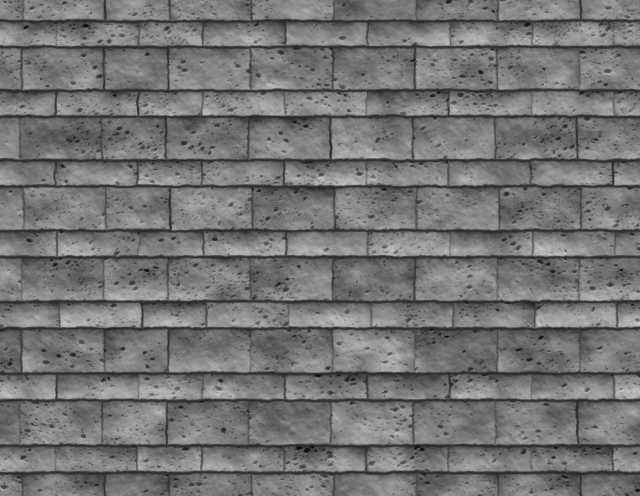
This texture is drawn by a Shadertoy shader. Its source:

```glsl
const float ASPECT = 396.0 / 512.0;   // canvas height over width
const float PAIRS = 7.0;              // each pair is one short and one tall course
const float FIRST_LEDGE = 0.305;      // tall part cut off by the top edge, in pairs
const float SHORT_SHARE = 0.373;      // short course height, in pairs
const float COURSE_DRIFT = 0.05;
const float BRICKS = 8.0;
const float BRICK_WIDTH = 0.1285;     // the last brick takes the narrower remainder
const float TALL_START = 0.263;
const float SHORT_START = 0.319;
const float JOINT_JITTER = 0.008;
const float BED_HALF = 0.0030;
const float JOINT_HALF = 0.0023;
const float STONE = 0.505;
const float BRICK_VARIATION = 0.07;
const float MOTTLE = 0.42;
const float GRAIN = 0.20;
const float PIT_DEPTH = 0.27;
const float MORTAR = 0.17;

float hash(vec2 p) {
    vec3 a = fract(p.xyx * 0.1031);
    a += dot(a, a.yzx + 33.33);
    return fract((a.x + a.y) * a.z);
}

float noise(vec2 p) {
    vec2 i = floor(p), f = fract(p);
    f = f * f * (3.0 - 2.0 * f);
    return mix(mix(hash(i), hash(i + vec2(1, 0)), f.x),
               mix(hash(i + vec2(0, 1)), hash(i + vec2(1, 1)), f.x), f.y);
}

float fbm(vec2 p) {
    float sum = 0.0, amp = 0.53;
    for (int i = 0; i < 4; i++) {
        sum += amp * noise(p);
        p = mat2(1.6, 1.2, -1.2, 1.6) * p + 7.3;
        amp *= 0.5;
    }
    return sum;
}

// Scattered oval holes; density is the share of cells that hold one
float pits(vec2 p, float density, float blur) {
    vec2 cell = floor(p);
    float depth = 0.0;
    for (int y = -1; y <= 1; y++)
    for (int x = -1; x <= 1; x++) {
        vec2 id = cell + vec2(x, y);
        vec2 center = id + 0.15 + 0.7 * vec2(hash(id), hash(id + 31.7));
        float size = hash(id + 71.3);
        float radius = mix(0.10, 0.36, size * size);
        float d = length((p - center) * vec2(0.75, 1.25)) - radius;
        float present = step(hash(id + 113.9), density);
        depth = max(depth, present * (0.5 + 0.5 * size) * (1.0 - smoothstep(-0.12 - blur, 0.08 + blur, d)));
    }
    return depth;
}

void mainImage(out vec4 fragColor, in vec2 fragCoord) {
    vec2 uv = fragCoord / iResolution.xy;
    vec2 q = uv * vec2(1.0, ASPECT);
    float pixel = 1.0 / iResolution.x;

    // Worn, slightly wavy edges
    vec2 wobble = vec2(noise(q * 70.0), noise(q * 55.0 + 40.0)) - 0.5;
    wobble += 0.6 * (vec2(noise(q * 210.0), noise(q * 190.0 + 90.0)) - 0.5);
    vec2 worn = q + wobble * 0.0024;

    // Courses, counted downwards
    float fall = 1.0 - worn.y / ASPECT;
    float s = fall * PAIRS - FIRST_LEDGE + COURSE_DRIFT * sin(3.14159 * fall);
    float pair = mod(floor(s), PAIRS);
    float f = fract(s);
    bool isShort = f < SHORT_SHARE;
    float pairHeight = ASPECT / PAIRS;
    float top = (isShort ? f : f - SHORT_SHARE) * pairHeight;
    float height = (isShort ? SHORT_SHARE : 1.0 - SHORT_SHARE) * pairHeight;
    float bottom = height - top;
    float course = pair * 2.0 + (isShort ? 0.0 : 1.0);

    // Bricks along the course
    float start = (isShort ? SHORT_START : TALL_START) + (hash(vec2(course, 5.0)) - 0.5) * JOINT_JITTER;
    float u = fract(worn.x - start);
    float column = min(floor(u / BRICK_WIDTH), BRICKS - 1.0);
    float left = u - column * BRICK_WIDTH;
    float right = min(BRICK_WIDTH, 1.0 - column * BRICK_WIDTH) - left;
    vec2 brick = vec2(column, course);
    float seed = hash(brick + 17.0);

    // Stone face: tone, gradient, mottling and lit grain
    float t = top / height;
    float shade = STONE + (seed - 0.5) * BRICK_VARIATION;
    shade += isShort ? mix(-0.06, 0.11, smoothstep(0.0, 0.9, t)) : mix(-0.045, 0.055, t * t);
    vec2 local = q + brick * 0.37;
    shade += MOTTLE * (fbm(local * vec2(20.0, 30.0)) - 0.5);
    shade += GRAIN * (fbm(local * 110.0) - fbm((local + vec2(0.001, 0.0035)) * 110.0));

    // Pits in patches, streaked along a slope of each brick's own
    float slope = (hash(brick + 53.0) - 0.3) * 0.9;
    mat2 turn = mat2(cos(slope), -sin(slope), sin(slope), cos(slope));
    vec2 rough = turn * (local + wobble * 0.003);
    vec2 rim = turn * vec2(0.0, 0.0028);
    float patches = smoothstep(0.3, 0.72, fbm(local * 26.0 + 60.0));
    float density = patches * mix(0.35, 1.0, hash(brick + 29.0));
    float coarse = pits(rough * 88.0, density * 0.8, 44.0 * pixel);
    float fine = pits(rough * 185.0, density * 0.75, 92.0 * pixel);
    float lit = pits((rough + rim) * 88.0, density * 0.8, 44.0 * pixel);
    shade += 0.07 * lit * (1.0 - coarse);
    shade -= PIT_DEPTH * max(coarse, 0.65 * fine);

    // Shadow below each ledge, then bed and upright joints
    float shadow = 0.6 + 0.8 * noise(vec2(q.x * 18.0, course * 9.0));
    shade -= 0.17 * shadow * exp(-top / 0.0055) + 0.06 * exp(-bottom / 0.003);
    float bed = 1.0 - smoothstep(0.0004, BED_HALF + pixel * 0.5, min(top, bottom));
    float jointId = left < right ? column : mod(column + 1.0, BRICKS);
    float strength = mix(0.2, 0.95, hash(vec2(jointId, course) + 83.0));
    strength *= 0.65 + 0.5 * noise(q * 50.0 + 15.0);
    float side = min(left, right);
    float joint = 1.0 - smoothstep(0.0003, JOINT_HALF + pixel * 0.5, side);
    shade -= 0.05 * strength * exp(-side / 0.004);
    shade = mix(shade, MORTAR, max(bed * 0.9, joint * min(strength, 1.0)));

    fragColor = vec4(vec3(clamp(shade, 0.06, 0.85)), 1.0);
}
```
